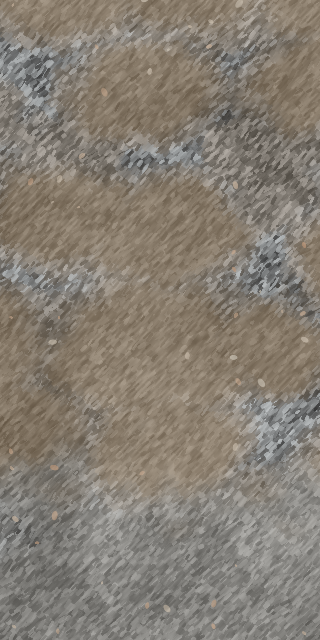
A WebGL 1 fragment shader for this texture:

```glsl
precision highp float;
// Weathered wall of rounded brown stones in grey mortar, painted in slanted dabs.
uniform vec2 u_resolution;

const vec3 STONE_DARK = vec3(0.440, 0.385, 0.315);
const vec3 STONE_LIGHT = vec3(0.625, 0.575, 0.510);
const vec3 GRIT_DARK = vec3(0.370, 0.350, 0.320);
const vec3 GRIT_LIGHT = vec3(0.670, 0.645, 0.615);
const vec3 CREVICE_DARK = vec3(0.240, 0.240, 0.240);
const vec3 CREVICE_LIGHT = vec3(0.680, 0.695, 0.700);
const vec3 GROUND_DARK = vec3(0.370, 0.365, 0.350);
const vec3 GROUND_LIGHT = vec3(0.660, 0.655, 0.640);
const vec3 PEBBLE_WARM = vec3(0.710, 0.570, 0.460);
const vec3 PEBBLE_PALE = vec3(0.760, 0.740, 0.690);

const vec2 STONE_CELL = vec2(0.58, 0.37);
const vec2 STONE_RADIUS = vec2(0.30, 0.21);
const vec2 DAB_CELL = vec2(0.046, 0.019);
const float DAB_ANGLE = 0.80;
const float DAB_OPACITY = 0.88;
const float PEBBLE_CELL = 0.07;
const float PEBBLE_SHARE = 0.3;
const float GROUND_TOP = 0.40;
const float STREAK_CONTRAST = 0.11;

float hash(vec2 p) {
  return fract(sin(dot(p, vec2(127.1, 311.7))) * 43758.5453);
}

vec2 hash2(vec2 p) {
  return vec2(hash(p), hash(p + 37.3));
}

float noise(vec2 p) {
  vec2 i = floor(p);
  vec2 f = fract(p);
  f = f * f * (3.0 - 2.0 * f);
  return mix(mix(hash(i), hash(i + vec2(1.0, 0.0)), f.x),
             mix(hash(i + vec2(0.0, 1.0)), hash(i + 1.0), f.x), f.y);
}

float fbm(vec2 p) {
  return 0.55 * noise(p) + 0.3 * noise(p * 2.1 + 5.2) + 0.15 * noise(p * 4.3 + 9.7);
}

mat2 rotation(float a) {
  return mat2(cos(a), -sin(a), sin(a), cos(a));
}

// Relative distance to the nearest stone: 0 at its centre, 1 at its rim.
float stoneDistance(vec2 p) {
  p += 0.16 * (vec2(fbm(p * 5.0), fbm(p * 5.0 + 31.0)) - 0.5);
  float row = floor(p.y / STONE_CELL.y);
  float nearest = 9.0;
  for (int j = -1; j <= 1; j++) {
    float r = row + float(j);
    float shift = 0.5 * mod(r, 2.0) + 0.1;
    float column = floor(p.x / STONE_CELL.x - shift);
    for (int i = -1; i <= 1; i++) {
      vec2 id = vec2(column + float(i), r);
      vec2 jitter = 0.45 * (hash2(id + 11.0) - 0.5);
      vec2 centre = (id + vec2(shift, 0.0) + 0.5 + jitter) * STONE_CELL;
      vec2 radius = STONE_RADIUS * mix(0.75, 1.15, hash(id + 71.0));
      nearest = min(nearest, length((p - centre) / radius));
    }
  }
  return nearest;
}

// Overlays one layer of slanted dabs; dab holds the sampled place and tone.
vec3 addDabs(vec3 dab, vec2 p, float scale, float seed) {
  mat2 turn = rotation(DAB_ANGLE);
  vec2 size = DAB_CELL * scale;
  vec2 q = turn * p / size + seed;
  vec2 cell = floor(q);
  for (int j = -1; j <= 1; j++) {
    for (int i = -1; i <= 1; i++) {
      vec2 id = cell + vec2(float(i), float(j));
      vec2 centre = id + 0.5 + 0.5 * (hash2(id + seed) - 0.5);
      vec2 d = rotation(0.7 * (hash(id + 3.7) - 0.5)) * ((q - centre) * size) / size;
      d /= mix(vec2(0.28, 0.30), vec2(0.75, 0.70), hash2(id + 19.1));
      float shape = sqrt(length(d * d));
      float cover = DAB_OPACITY * (1.0 - smoothstep(0.82, 1.05, shape));
      vec2 place = ((centre - seed) * size) * turn;
      dab = mix(dab, vec3(place, hash(id + 53.9)), cover);
    }
  }
  return dab;
}

// Colour of the wall at a place, from the dark to the light of its material.
vec3 wallColor(vec2 p, float tone) {
  float patches = fbm(p * 6.0 + 3.0);
  float d = stoneDistance(p) + 0.12 * (tone - 0.5);
  float t = clamp(tone + 0.9 * (patches - 0.5), 0.0, 1.0);
  vec3 stone = mix(STONE_DARK, STONE_LIGHT, 0.18 + 0.64 * t);
  vec3 grit = mix(GRIT_DARK, GRIT_LIGHT, t);
  vec3 crevice = mix(CREVICE_DARK, CREVICE_LIGHT, t);
  vec3 ground = mix(GROUND_DARK, GROUND_LIGHT, 0.15 + 0.7 * t);
  float gap = smoothstep(1.0, 1.2, d) * smoothstep(0.42, 0.54, fbm(p * 4.0 + 17.0));
  vec3 color = mix(stone, mix(grit, crevice, gap), smoothstep(0.68, 1.08, d));
  float height = p.y + 0.6 * (fbm(p * 4.0 + 41.0) - 0.5);
  color = mix(ground, color, smoothstep(GROUND_TOP - 0.14, GROUND_TOP + 0.14, height));
  return color + 0.10 * (fbm(p * 2.5 + 83.0) - 0.5);
}

// Sparse clustered pebbles: colour in rgb, cover in a.
vec4 pebbles(vec2 p) {
  vec2 q = p / PEBBLE_CELL;
  vec2 id = floor(q);
  vec2 d = rotation(6.3 * hash(id + 5.0)) * (fract(q) - 0.5 - 0.4 * (hash2(id + 7.0) - 0.5));
  float radius = mix(0.06, 0.19, hash(id + 23.0));
  float cover = 1.0 - smoothstep(0.75, 1.05, length(d * vec2(0.8, 1.3)) / radius);
  float cluster = smoothstep(0.4, 0.75, noise(id * 0.3 + 2.0));
  cover *= step(hash(id + 91.0), PEBBLE_SHARE * cluster);
  return vec4(mix(PEBBLE_WARM, PEBBLE_PALE, hash(id + 61.0)), 0.75 * cover);
}

void main() {
  vec2 p = gl_FragCoord.xy / u_resolution.x;
  vec3 dab = vec3(p, 0.5);
  dab = addDabs(dab, p, 1.0, 13.0);
  dab = addDabs(dab, p, 0.75, 29.0);
  dab = addDabs(dab, p, 0.58, 47.0);
  vec3 color = wallColor(dab.xy, dab.z);
  vec4 pebble = pebbles(p);
  color = mix(color, pebble.rgb, pebble.a);
  // Fine bristle streaks along the dabs
  color += STREAK_CONTRAST * (noise(rotation(DAB_ANGLE) * p * vec2(32.0, 150.0)) - 0.5);
  gl_FragColor = vec4(color, 1.0);
}
```
